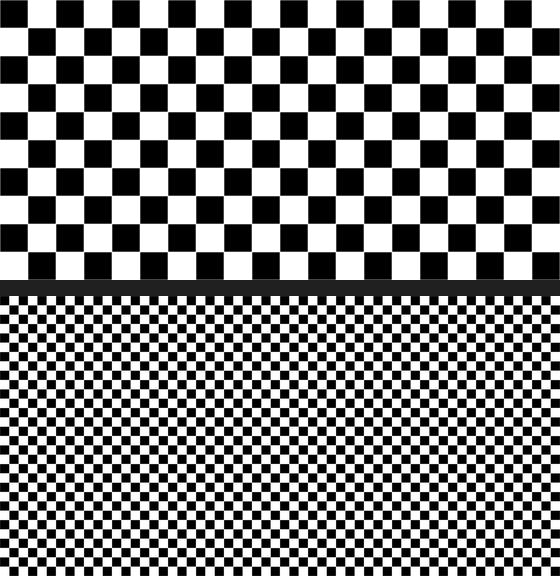
Top, the tile; bottom, the same tile 3 across and 3 down.
Give the GLSL for this pattern, as a WebGL 1 fragment shader.

```glsl
precision highp float;

// Checkerboard of black squares on white, 20 cells across and 10 down.
// Two interleaved lattices of squares, a hair smaller than their cells,
// are summed with box-filtered coverage; even counts make it tile.

uniform vec2 u_resolution;

#define CELLS vec2(20.0, 10.0)
#define SQUARE_SIDE 0.98
#define INK vec3(0.0)
#define PAPER vec3(1.0)

// Per-axis coverage of bars centred in every second cell.
vec2 barCoverage(vec2 cellPos, float firstCell, vec2 pixel) {
  vec2 offset = mod(cellPos - firstCell + 0.5, 2.0) - 1.0;
  vec2 inside = 0.5 * SQUARE_SIDE - abs(offset);
  return clamp(inside / pixel + 0.5, 0.0, 1.0);
}

void main() {
  vec2 cellPos = gl_FragCoord.xy / u_resolution * CELLS;
  vec2 pixel = CELLS / u_resolution;

  // Bars over even cells (0, 2, ...) and odd cells (1, 3, ...).
  vec2 evenBars = barCoverage(cellPos, 0.0, pixel);
  vec2 oddBars = barCoverage(cellPos, 1.0, pixel);

  // Squares lie where column and row parity differ.
  float ink = evenBars.x * oddBars.y + oddBars.x * evenBars.y;
  gl_FragColor = vec4(mix(PAPER, INK, clamp(ink, 0.0, 1.0)), 1.0);
}
```
